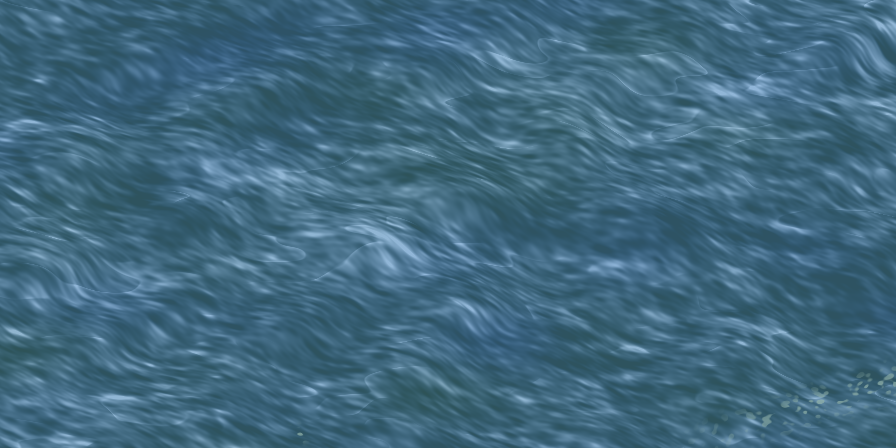
Give the GLSL for this texture, as a WebGL 2 fragment shader.

```glsl
#version 300 es
precision highp float;
// Choppy open water seen from above: slanted ripples over broad swell.
// Each wave layer is cellular noise, a sum of soft bumps scattered one per
// cell, stretched and sheared; the summed height picks the water colour.

uniform vec2 u_resolution;
out vec4 fragColor;

vec3 hash3(vec2 cell) {
  vec3 h = fract(cell.xyx * vec3(0.1031, 0.1030, 0.0973));
  h += dot(h, h.yxz + 33.33);
  return fract((h.xxy + h.yzz) * h.zyx);
}

// Signed bumps at jittered cell points, scaled to about unit deviation
float bumps(vec2 q) {
  vec2 cell = floor(q);
  float sum = 0.0;
  for (int j = -1; j <= 1; j++) {
    for (int i = -1; i <= 1; i++) {
      vec2 c = cell + vec2(i, j);
      vec3 h = hash3(c);
      vec2 d = q - c - h.xy;
      float k = max(0.0, 1.0 - dot(d, d));
      sum += (2.0 * h.z - 1.0) * k * k * k;
    }
  }
  return sum * 2.58;
}

// Wave layer: positive fall makes the streaks descend to the right
float waves(vec2 p, float fall, vec2 size, float seed) {
  return bumps(vec2(p.x, p.y + fall * p.x) / size + seed);
}

// Thin bright lip on the rim of each raised bump, fading inward
float crest(float height) {
  return smoothstep(0.0, 0.16, height) * exp(-3.2 * max(height, 0.0));
}

void main() {
  vec2 p = gl_FragCoord.xy / u_resolution.y;

  // Bend the ripples so their directions wander
  vec2 w = p;
  w.y += 0.012 * bumps(p * vec2(5.0, 8.0) + 71.0);
  w.y += 0.006 * sin(p.x * 17.0 + 3.0 * sin(p.y * 11.0));

  // Height from broad swell down to fine grain
  float broad = waves(p, -0.07, vec2(0.42, 0.13), 13.0);
  float swell = waves(w, 0.06, vec2(0.17, 0.045), 37.0);
  float chop = waves(w, 0.25, vec2(0.075, 0.021), 59.0);
  float ripple = waves(w, 0.36, vec2(0.042, 0.0105), 83.0);
  float grain = waves(w, 0.42, vec2(0.022, 0.007), 107.0);
  float tone = 0.32 * broad + 0.36 * swell + 0.46 * chop
             + 0.54 * ripple + 0.30 * grain;

  // Scattered long crests, broken up by the ripples
  float lip = crest(waves(w, 0.10, vec2(0.13, 0.034), 131.0));
  float patches = smoothstep(-0.2, 1.2, swell + 0.5 * broad + 0.4 * ripple);
  tone += 2.0 * lip * patches - 0.12;
  tone = clamp(tone, -2.2, 3.2);

  // Teal troughs, blue slopes, pale sky-lit crests
  vec3 color = vec3(0.24, 0.40, 0.49)
             + tone * vec3(0.058, 0.060, 0.075)
             + tone * tone * vec3(0.014, 0.012, 0.010);
  color.b += 0.010 * waves(p, 0.0, vec2(0.25, 0.12), 151.0);

  // Loose foam flecks in a rising band at lower right and one small spot
  float band = exp(-pow((p.y - 0.30 * (p.x - 1.5)) / 0.035, 2.0))
             * smoothstep(1.45, 1.8, p.x);
  float spot = exp(-dot(p - vec2(0.67, 0.03), p - vec2(0.67, 0.03)) / 0.0003);
  float fleck = waves(w, -0.1, vec2(0.014, 0.010), 173.0);
  float foam = smoothstep(0.5, 1.7, fleck) * max(band, spot);
  color = mix(color, vec3(0.56, 0.69, 0.66), 0.75 * foam);

  fragColor = vec4(color, 1.0);
}
```
